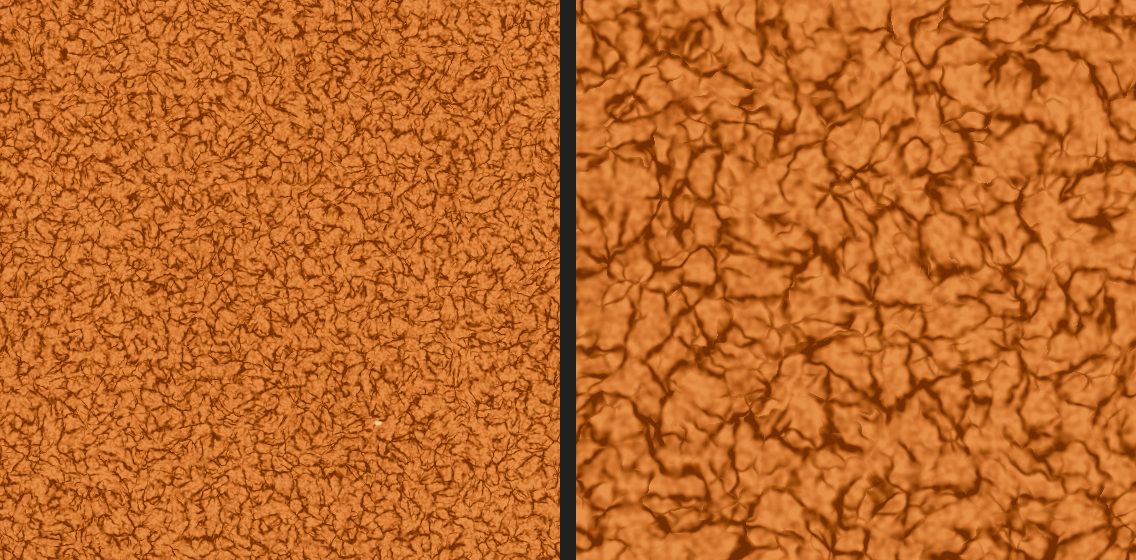
Left: the whole. Right: its middle third, enlarged.
A WebGL 1 fragment shader for this texture:

```glsl
precision highp float;
// Crackled orange leather: a gently warped web of short cracks, a finer web
// and winding creases of even width darken a grained surface. The summed
// darkness picks a colour from a six-step ramp, pale orange to deep brown.

uniform vec2 u_resolution;

// Colour ramp, light to dark
const vec3 PALE   = vec3(0.90, 0.56, 0.28);
const vec3 ORANGE = vec3(0.85, 0.49, 0.21);
const vec3 AMBER  = vec3(0.78, 0.42, 0.15);
const vec3 RUST   = vec3(0.69, 0.35, 0.09);
const vec3 BROWN  = vec3(0.59, 0.27, 0.02);
const vec3 UMBER  = vec3(0.46, 0.18, 0.00);
const vec3 CHIP   = vec3(0.96, 0.78, 0.54);

// Features per canvas side, and half widths in cells
const float CRACK_FREQ   = 37.0;
const float CRACK_WIDTH  = 0.075;
const float FINE_FREQ    = 72.0;
const float FINE_WIDTH   = 0.10;
const float CREASE_FREQ  = 28.0;
const float CREASE_WIDTH = 0.05;

// Strengths
const float CRACK_DEPTH  = 0.80;
const float FINE_DEPTH   = 0.55;
const float CREASE_DEPTH = 0.78;
const float BASE_SHADE   = 0.13;
const float WARP         = 0.022;
const float JITTER       = 0.0035;
const float CHIP_GRID    = 14.0;
const float CHIP_CHANCE  = 0.015;

vec2 hash2(vec2 p) {
  vec3 q = fract(p.xyx * vec3(0.1031, 0.1030, 0.0973));
  q += dot(q, q.yzx + 33.33);
  return fract((q.xx + q.yz) * q.zy);
}

float cornerSlope(vec2 cell, vec2 offset) {
  float angle = 6.2832 * hash2(cell).x;
  return dot(vec2(cos(angle), sin(angle)), offset);
}

// Gradient noise, roughly -0.7 to 0.7
float noise(vec2 p) {
  vec2 i = floor(p), f = p - i;
  vec2 u = f * f * f * (f * (f * 6.0 - 15.0) + 10.0);
  vec2 e = vec2(0.0, 1.0);
  return mix(mix(cornerSlope(i, f), cornerSlope(i + e.yx, f - e.yx), u.x),
             mix(cornerSlope(i + e, f - e), cornerSlope(i + e.yy, f - e.yy), u.x), u.y);
}

vec2 noise2(vec2 p) {
  return vec2(noise(p), noise(p + vec2(57.3, 91.7)));
}

// Distance to the zero contour of the noise
float contour(vec2 p) {
  vec2 e = vec2(0.02, 0.0);
  float n = noise(p);
  vec2 slope = vec2(noise(p + e) - n, noise(p + e.yx) - n) / e.x;
  return n / max(length(slope), 0.5);
}

// Voronoi web: x = distance to the nearest edge, y = position along it
vec2 web(vec2 p) {
  vec2 i = floor(p), f = p - i;
  vec2 near = vec2(4.0), next = vec2(5.0);
  for (int y = -1; y <= 1; y++) {
    for (int x = -1; x <= 1; x++) {
      vec2 cell = vec2(float(x), float(y));
      vec2 seed = cell + hash2(i + cell) - f;
      if (dot(seed, seed) < dot(near, near)) {
        next = near;
        near = seed;
      } else if (dot(seed, seed) < dot(next, next)) {
        next = seed;
      }
    }
  }
  vec2 middle = 0.5 * (near + next);
  vec2 across = normalize(next - near + 1e-5);
  return vec2(dot(middle, across), dot(middle, vec2(-across.y, across.x)));
}

// Soft line profile, never thinner than a pixel
float line(float dist, float width, float freq) {
  float w = max(width, 0.5 * freq / u_resolution.y);
  return exp2(-dist * dist / (w * w));
}

vec3 ramp(float darkness) {
  float t = 5.0 * clamp(darkness, 0.0, 1.0);
  vec3 c = mix(PALE, ORANGE, clamp(t, 0.0, 1.0));
  c = mix(c, AMBER, clamp(t - 1.0, 0.0, 1.0));
  c = mix(c, RUST, clamp(t - 2.0, 0.0, 1.0));
  c = mix(c, BROWN, clamp(t - 3.0, 0.0, 1.0));
  return mix(c, UMBER, clamp(t - 4.0, 0.0, 1.0));
}

void main() {
  vec2 p = gl_FragCoord.xy / u_resolution.y;

  // Bend the web into curves, then roughen its lines
  vec2 q = p + WARP * noise2(p * 14.0 + 3.7) + JITTER * noise2(p * 130.0);

  // Cracks that swell, thin out and break off
  float swell = 1.0 + 0.9 * noise(p * 75.0 + 11.0);
  vec2 edge = web(q * CRACK_FREQ);
  float crack = line(edge.x, CRACK_WIDTH * swell, CRACK_FREQ)
              * smoothstep(-0.3, 0.12, noise(p * 40.0 + 31.0));
  float fine = line(web(q * FINE_FREQ + 17.0).x, FINE_WIDTH * swell, FINE_FREQ)
             * smoothstep(-0.2, 0.3, noise(p * 48.0 + 53.0));
  float crease = line(contour(q * CREASE_FREQ + 71.0), CREASE_WIDTH * swell, CREASE_FREQ)
               * smoothstep(-0.3, 0.12, noise(p * 34.0 + 83.0));
  float lines = 1.0 - (1.0 - CRACK_DEPTH * crack) * (1.0 - FINE_DEPTH * fine)
                    * (1.0 - CREASE_DEPTH * crease);

  // Surface shading: faint patches, blotches, grain, streaks off the cracks
  float shade = BASE_SHADE + 0.10 * noise(p * 4.0 + 7.0) + 0.18 * noise(p * 36.0 + 23.0)
              + 0.30 * noise(p * 100.0 + 41.0) + 0.38 * noise(p * 200.0 + 5.0)
              + 0.25 * noise(vec2(edge.y * 5.0, edge.x * 2.0) + 9.0);
  vec3 color = ramp(shade + lines);

  // Rare pale chips
  vec2 cell = floor(p * CHIP_GRID);
  vec2 offset = fract(p * CHIP_GRID) - 0.3 - 0.4 * hash2(cell + 61.0);
  float chipDist = length(offset * vec2(1.0, 1.8)) + 0.08 * noise(p * 120.0);
  float chip = step(hash2(cell + 19.0).x, CHIP_CHANCE) * (1.0 - smoothstep(0.06, 0.12, chipDist));

  gl_FragColor = vec4(mix(color, CHIP, chip), 1.0);
}
```
